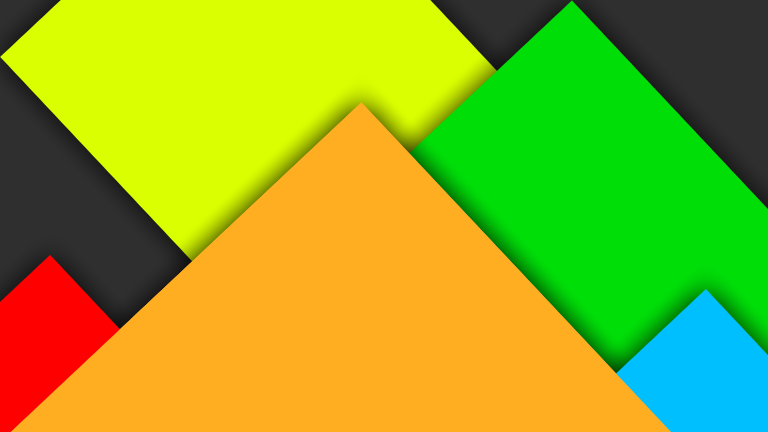
Write a WebGL 2 fragment shader that draws this background.

```glsl
#version 300 es
precision highp float;
// Overlapping flat paper sheets on a dark ground, all tilted by the same angle.
// Each sheet is a rectangle hung from its top corner, with a blurred box as
// its soft drop shadow; sheets are painted from back to front.

uniform vec2 u_resolution;
out vec4 fragColor;

// Distances along the sheet's two sides, measured down from its top corner
vec2 sheetCoords(vec2 p, vec2 corner) {
    vec2 rightSide = normalize(vec2(0.685, -0.729));
    vec2 leftSide = vec2(rightSide.y, -rightSide.x);
    return vec2(dot(p - corner, rightSide), dot(p - corner, leftSide));
}

// Darkens the ground with the sheet's shadow, then lays the sheet over it
vec3 paintSheet(vec3 ground, vec2 p, vec2 corner, vec2 size, vec3 color, float shadow) {
    vec2 q = sheetCoords(p, corner);
    vec2 inset = min(q, size - q);
    vec2 blur = smoothstep(-0.06, 0.06, inset);
    float cover = clamp(0.5 + min(inset.x, inset.y) * u_resolution.y, 0.0, 1.0);
    ground *= 1.0 - shadow * blur.x * blur.y;
    return mix(ground, color, cover);
}

void main() {
    // Height is one unit, so the layout keeps its angles at any size
    vec2 p = gl_FragCoord.xy / u_resolution.y;
    vec2 endless = vec2(4.0);
    vec3 orange = vec3(1.0, 0.68, 0.13);
    vec2 peak = vec2(0.8365, 0.763);

    // Large sheets
    vec3 color = vec3(0.185);
    color = paintSheet(color, p, vec2(0.595, 1.427), vec2(1.2, 0.816), vec3(0.855, 1.0, 0.0), 0.85);
    color = paintSheet(color, p, vec2(1.324, 0.999), endless, vec3(0.0, 0.87, 0.03), 0.85);
    color = paintSheet(color, p, peak, endless, orange, 0.95);

    // Small corner sheets
    color = paintSheet(color, p, vec2(0.116, 0.41), endless, vec3(1.0, 0.0, 0.0), 0.85);
    color = paintSheet(color, p, vec2(1.634, 0.331), endless, vec3(0.0, 0.75, 1.0), 0.85);

    // The front sheet again, without shadow, to sit flush against the small ones
    color = paintSheet(color, p, peak, endless, orange, 0.0);
    fragColor = vec4(color, 1.0);
}
```
